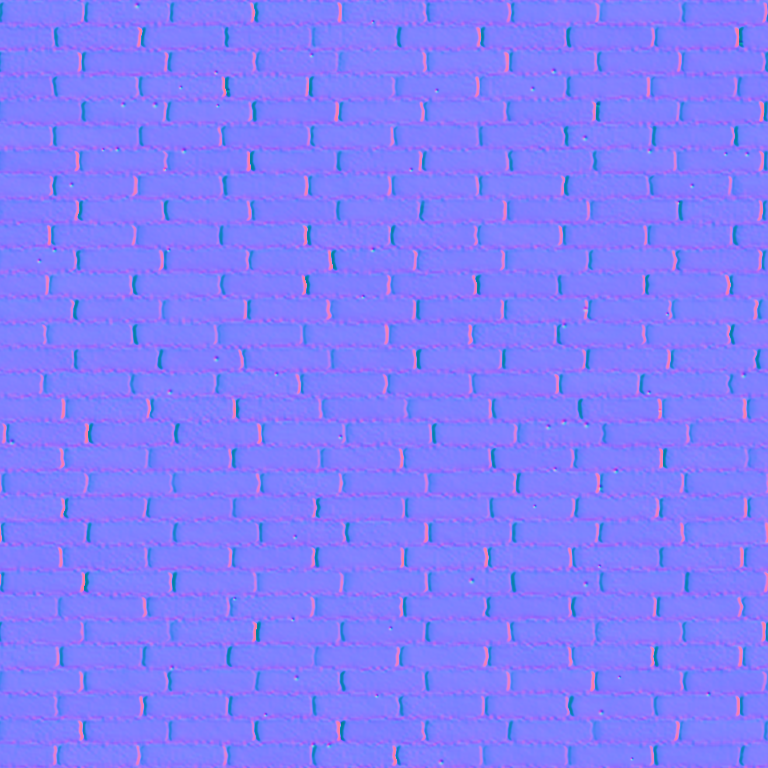
A WebGL 2 fragment shader for this texture map:

```glsl
#version 300 es
precision highp float;

uniform vec2 u_resolution;
out vec4 fragColor;

// Layout, in bricks and rows
const float COLUMNS = 9.0;
const float ROWS = 31.0;
const float UPPER_ROWS = 16.0;
const vec2 UPPER_PHASE = vec2(0.996, 0.666);
const vec2 LOWER_PHASE = vec2(0.76, 0.06);
const float UPPER_DRIFT = 0.009;
const float LOWER_DRIFT = 0.007;
const float JOINT_JITTER = 0.05;

// Widths, in canvas units
const float HEAD_WIDTH = 0.0020;
const float HEAD_OFFSET = 0.0018;
const float BED_WIDTH = 0.0026;
const float BED_SPREAD = 0.0065;
const float MORTAR_WIDTH = 0.0046;

// Slopes of the surface
const float RED_SLOPE = 2.5;
const float TEAL_SLOPE = 2.6;
const float HALO_SLOPE = 0.22;
const vec2 BED_LOWER_EDGE = vec2(0.13, -0.09);
const vec2 BED_UPPER_EDGE = vec2(-0.11, 0.02);
const vec2 BED_SOFT = vec2(0.05, -0.05);
const float BRICK_TILT = 0.03;
const float CORE_DEPTH = 0.85;
const vec2 BASE_TILT = vec2(0.005, 0.015);
const vec2 RELIEF_GAIN = vec2(1.25, 0.45);

// Wear
const float PIT_CELLS = 48.0;
const float PIT_CHANCE = 0.018;
const float PIT_SLOPE = 1.5;
const float RELIEF_STEP = 0.0008;

float hash(vec2 p) {
    return fract(sin(dot(p, vec2(127.1, 311.7))) * 43758.5453);
}

// Value noise that wraps over the canvas
float noise(vec2 uv, vec2 cells) {
    vec2 p = uv * cells;
    vec2 i = floor(p);
    vec2 f = fract(p);
    f = f * f * (3.0 - 2.0 * f);
    vec2 a = mod(i, cells);
    vec2 b = mod(i + 1.0, cells);
    return mix(mix(hash(a), hash(vec2(b.x, a.y)), f.x),
               mix(hash(vec2(a.x, b.y)), hash(b), f.x), f.y);
}

float bell(float d, float width) {
    return exp(-d * d / (width * width));
}

// Signed distance to the nearest bed joint, positive above it
float bedDistance(vec2 uv) {
    float wobble = 0.0024 * (noise(uv, vec2(36.0, 31.0)) - 0.5)
                 + 0.0010 * (noise(uv, vec2(110.0, 62.0)) - 0.5);
    return (fract(uv.y * ROWS + 0.5) - 0.5) / ROWS + wobble;
}

// Height of paint ripples, grain and crumbly mortar
float relief(vec2 uv) {
    float ripples = 0.0008 * noise(uv, vec2(28.0, 42.0)) + 0.00028 * noise(uv, vec2(90.0, 120.0));
    float worn = smoothstep(0.5, 0.85, noise(uv + 0.37, vec2(13.0, 19.0)));
    float grain = mix(0.00016, 0.00042, worn) * noise(uv, vec2(220.0, 250.0));
    float mortar = bell(bedDistance(uv), MORTAR_WIDTH) * (noise(uv, vec2(190.0, 230.0)) - 0.5);
    return ripples + grain + 0.0014 * mortar;
}

vec2 reliefSlope(vec2 uv) {
    vec2 e = vec2(RELIEF_STEP, 0.0);
    return -vec2(relief(uv + e.xy) - relief(uv - e.xy),
                 relief(uv + e.yx) - relief(uv - e.yx)) / (2.0 * RELIEF_STEP);
}

// Sparse small pits
vec2 pitSlope(vec2 uv) {
    vec2 cell = floor(uv * PIT_CELLS);
    vec2 center = 0.25 + 0.5 * vec2(hash(cell + 3.1), hash(cell + 7.7));
    vec2 d = (fract(uv * PIT_CELLS) - center) / mix(0.07, 0.13, hash(cell + 5.3));
    float present = step(hash(cell + 11.9), PIT_CHANCE);
    return -PIT_SLOPE * present * d * exp(-dot(d, d));
}

void main() {
    vec2 uv = gl_FragCoord.xy / u_resolution;

    // Staggered rows in two drifting bands
    float row = floor(uv.y * ROWS);
    float fromTop = ROWS - 1.0 - row;
    float odd = mod(fromTop, 2.0);
    bool upper = fromTop < UPPER_ROWS;
    vec2 start = upper ? UPPER_PHASE : LOWER_PHASE;
    float drift = upper ? UPPER_DRIFT * fromTop : LOWER_DRIFT * (fromTop - UPPER_ROWS);
    float x = uv.x * COLUMNS - mix(start.x, start.y, odd) + drift;

    // Slight tilt of each brick
    vec2 brick = vec2(mod(floor(x), COLUMNS), row);
    vec2 slope = BASE_TILT + BRICK_TILT * (vec2(hash(brick + 1.3), hash(brick + 4.9)) - 0.5);

    // Head joints: falling left edge, rising right edge
    float nearest = floor(x + 0.5);
    vec2 joint = vec2(mod(nearest, COLUMNS), row);
    float jitter = JOINT_JITTER * (hash(joint + 2.7) - 0.5);
    float d = (x - nearest - jitter) / COLUMNS + 0.003 * (noise(uv, vec2(60.0, 124.0)) - 0.5);
    float fromMiddle = abs(fract(uv.y * ROWS) - 0.5);
    float offset = HEAD_OFFSET + 0.0022 * smoothstep(0.2, 0.45, fromMiddle);
    float span = 1.0 - smoothstep(0.30, 0.46, fromMiddle);
    float ragged = span * mix(0.6, 1.25, noise(uv, vec2(120.0, 170.0)));
    float redAmount = mix(0.15, 1.0, pow(hash(joint + 6.1), 1.5));
    float tealAmount = mix(0.12, 1.0, pow(hash(joint + 9.4), 1.4));
    slope.x += ragged * (RED_SLOPE * redAmount * bell(d + offset, HEAD_WIDTH)
                       - TEAL_SLOPE * tealAmount * bell(d - offset, HEAD_WIDTH))
             - span * HALO_SLOPE * bell(d - 0.005, 0.006);
    float core = span * redAmount * tealAmount * bell(d, 0.003);

    // Bed joints: ragged and shallow
    float bed = bedDistance(uv);
    float patchy = mix(0.4, 1.3, noise(uv, vec2(48.0, 31.0)));
    slope += BED_LOWER_EDGE * bell(bed - 0.0010, BED_WIDTH) * patchy;
    slope += BED_UPPER_EDGE * bell(bed + 0.0042, BED_WIDTH) * patchy;
    slope += BED_SOFT * bell(bed - 0.003, BED_SPREAD);

    slope += RELIEF_GAIN * reliefSlope(uv) + pitSlope(uv);
    vec3 normal = normalize(vec3(slope, 1.0 - CORE_DEPTH * core));
    fragColor = vec4(0.5 + 0.5 * normal, 1.0);
}
```
